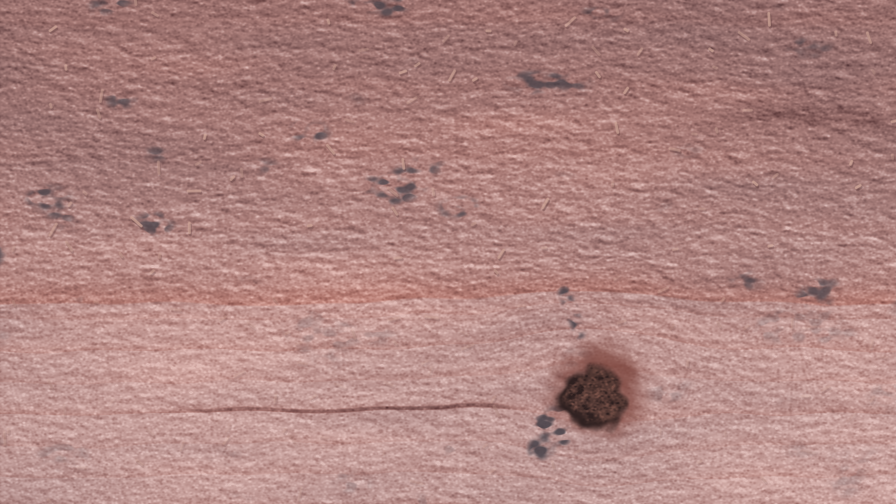
Reproduce this texture procedurally as a WebGL 2 fragment shader.

```glsl
#version 300 es
precision highp float;

uniform vec2 u_resolution;
out vec4 fragColor;

// Wood tones
const vec3 WOOD_DARK = vec3(0.41, 0.27, 0.27);
const vec3 WOOD_MID = vec3(0.66, 0.49, 0.475);
const vec3 WOOD_LIGHT = vec3(0.82, 0.68, 0.665);
const vec3 WARM_SHIFT = vec3(0.035, -0.025, -0.045);
const vec3 STAIN = vec3(0.27, 0.25, 0.28);
const vec3 SPLINTER = vec3(0.82, 0.66, 0.60);
const vec3 KNOT_RED = vec3(0.48, 0.26, 0.23);
const vec3 KNOT_CORE = vec3(0.37, 0.25, 0.22);
const vec3 KNOT_BLACK = vec3(0.16, 0.11, 0.11);

// Layout, in canvas heights
const vec2 KNOT_POS = vec2(1.18, 0.215);
const float KNOT_RADIUS = 0.077;
const float BOARD_STEP = 0.4;
const float RING_FINE = 0.062;
const float RING_WIDE = 0.135;

// Surface
const vec2 FIBRE_SCALE = vec2(30.0, 82.0);
const vec2 FUZZ_SCALE = vec2(78.0, 145.0);
const vec2 GRIT_SCALE = vec2(190.0, 240.0);
const float FIBRE_DEPTH = 0.075;
const float FUZZ_DEPTH = 0.075;
const float GRIT_DEPTH = 0.07;
const float SPLINTER_CELLS = 15.0;

vec3 hash3(vec2 p) {
    vec3 q = fract(p.xyx * vec3(0.1031, 0.1030, 0.0973));
    q += dot(q, q.yxz + 33.33);
    return fract((q.xxy + q.yzz) * q.zyx);
}

// Signed blobs scattered one per cell
float cellNoise(vec2 p) {
    vec2 id = floor(p);
    float sum = 0.0;
    for (int j = -1; j <= 1; j++)
        for (int i = -1; i <= 1; i++) {
            vec2 cell = id + vec2(i, j);
            vec3 h = hash3(cell);
            vec2 d = cell + h.xy - p;
            float w = max(0.0, 1.0 - dot(d, d));
            sum += (h.z * 2.0 - 1.0) * w * w * w;
        }
    return sum;
}

// Relief lit from above
float relief(vec2 p) {
    return cellNoise(p) - cellNoise(p + vec2(0.15, 0.5));
}

float segment(vec2 p, vec2 a, vec2 b) {
    vec2 d = b - a;
    return length(p - a - d * clamp(dot(p - a, d) / dot(d, d), 0.0, 1.0));
}

// Growth rings: sharp lower edge fading upward, strength varies per ring
float rings(float v, float period, float falloff, float aa) {
    float n = v / period, f = fract(n);
    float strength = 0.35 + 0.65 * hash3(vec2(floor(n), 7.0)).x;
    return strength * exp(-f * falloff) * smoothstep(0.0, aa / period, f);
}

// Loose slivers: x = body, y = shadow
vec2 splinters(vec2 p, float aa) {
    vec2 id = floor(p * SPLINTER_CELLS), mask = vec2(0.0);
    for (int j = -1; j <= 1; j++)
        for (int i = -1; i <= 1; i++) {
            vec2 cell = id + vec2(i, j);
            vec3 h = hash3(cell + 31.0), k = hash3(cell + 87.0);
            vec2 c = (cell + h.xy) / SPLINTER_CELLS;
            float angle = k.x * 3.14;
            vec2 arm = vec2(cos(angle), sin(angle)) * mix(0.003, 0.013, k.y * k.y);
            float shown = step(h.z, 0.38) * mix(0.4, 1.0, k.z);
            float body = segment(p, c - arm, c + arm);
            float shade = segment(p + vec2(-0.002, 0.004), c - arm, c + arm);
            mask = max(mask, shown * (1.0 - smoothstep(0.001, 0.0015 + aa, vec2(body, shade))));
        }
    return mask;
}

void main() {
    vec2 p = gl_FragCoord.xy / u_resolution.y;
    float aa = 1.5 / u_resolution.y;

    // Grain coordinate, bowed around the knot
    vec2 d = p - KNOT_POS;
    float wave = 0.005 * sin(p.x * 4.1 + 0.6) + 0.003 * sin(p.x * 9.7 + p.y * 6.0) + 0.0015 * sin(p.x * 27.0 + p.y * 19.0);
    float v = p.y + wave - 0.6 * d.y * exp(-dot(d, d) / 0.025);
    vec2 g = vec2(p.x, v + 0.004 * cellNoise(p * vec2(9.0, 16.0)));
    float upper = smoothstep(BOARD_STEP - aa, BOARD_STEP + aa, g.y);

    // Broad tone and rings
    float patches = cellNoise(p * vec2(2.5, 5.0)) + 0.7 * cellNoise(g * vec2(4.0, 22.0) + 40.0);
    float tone = mix(0.765, 0.615, smoothstep(0.1, 0.95, p.y)) + 0.035 * patches;
    float band = upper * exp(-max(g.y - BOARD_STEP, 0.0) / 0.035);
    float ring = mix(rings(g.y + 0.004, RING_FINE, 6.0, aa), 0.45 * rings(g.y, RING_WIDE, 5.0, 0.02), upper);
    tone -= 0.06 * band + 0.085 * ring;

    // Torn fibres and grit
    float rough = mix(0.75, 1.15, smoothstep(0.3, 0.5, p.y));
    tone += rough * FIBRE_DEPTH * relief(g * FIBRE_SCALE);
    tone += rough * FUZZ_DEPTH * relief(g * FUZZ_SCALE + 13.0);
    float grit = cellNoise(p * GRIT_SCALE);
    tone += GRIT_DEPTH * grit;

    // Long crack and shaded streak
    float crackSpan = smoothstep(0.2, 0.6, p.x) * (1.0 - smoothstep(0.95, 1.05, p.x));
    tone -= 0.2 * crackSpan * (1.0 - smoothstep(0.001, 0.006, abs(g.y - 0.187)));
    vec2 streak = (p - vec2(1.62, 0.755 + 0.02 * sin(p.x * 9.0))) / vec2(0.2, 0.025);
    tone -= 0.11 * exp(-dot(streak, streak));

    vec3 color = mix(WOOD_DARK, WOOD_MID, clamp((tone - 0.41) / 0.25, -0.6, 1.0));
    color = mix(color, WOOD_LIGHT, clamp((tone - 0.66) / 0.16, 0.0, 1.3));
    color += WARM_SHIFT * (0.9 * band + 0.6 * ring + 0.25 * patches);

    // Broken dark stains and smears
    float breakup = smoothstep(-0.25, 0.45, cellNoise(p * vec2(48.0, 85.0) + 5.0));
    float stain = smoothstep(0.48, 0.85, cellNoise(p * vec2(8.0, 14.0) + 60.0)) * mix(0.2, 0.75, upper);
    float smear = segment(p, vec2(1.12, 0.42), vec2(1.15, 0.34)) - 0.007;
    smear = min(smear, segment(p, vec2(1.07, 0.11), vec2(1.11, 0.135)) - 0.018);
    smear = min(smear, segment(p, vec2(1.08, 0.16), vec2(1.12, 0.20)) - 0.014);
    stain = max(stain, 0.85 * (1.0 - smoothstep(-0.004, 0.012, smear)));
    color = mix(color, STAIN, stain * breakup);

    // Splinters
    vec2 sliver = splinters(p, aa) * mix(0.3, 0.8, smoothstep(0.3, 0.6, p.y));
    color = mix(color, WOOD_DARK, 0.7 * sliver.y);
    color = mix(color, SPLINTER, sliver.x);

    // Knot: red halo, dark rim, speckled core
    float a = atan(d.y, d.x);
    float r = length(d * vec2(0.95, 1.0)) / KNOT_RADIUS;
    r += 0.05 * sin(a * 3.0 + 1.0) + 0.03 * sin(a * 7.0) + 0.1 * cellNoise(p * 45.0);
    float lean = 0.5 + 0.5 * cos(a - 0.9);
    color = mix(color, KNOT_RED, (0.35 + 0.45 * lean) * (1.0 - smoothstep(0.85, 1.3 + 0.35 * lean, r)));
    float speckle = 0.5 + 0.5 * cellNoise(p * vec2(75.0, 90.0)) + 0.35 * grit;
    vec3 core = mix(KNOT_BLACK, KNOT_CORE * 1.25, clamp(speckle, 0.0, 1.0));
    float rim = exp(-pow((r - 0.78) / 0.16, 2.0)) * (1.0 - 0.65 * lean);
    core = mix(core, KNOT_BLACK, rim);
    color = mix(color, core, 0.95 * (1.0 - smoothstep(0.75, 1.0, r + 0.15 * lean)));

    fragColor = vec4(clamp(color, 0.0, 1.0), 1.0);
}
```
